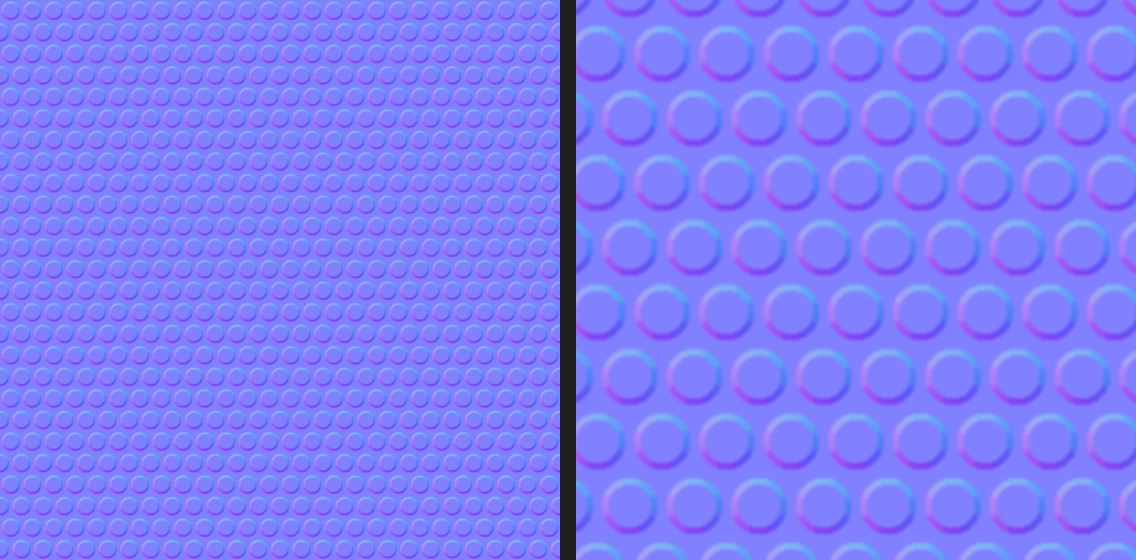
Left, the full canvas; right, a detail of the centre.
A three.js fragment shader for this texture map:

```glsl
// Tangent-space normal map of staggered raised studs with softly faceted bevels.
#define REPEATS 26.0        // studs across and rows up; even, so the stagger wraps
#define BEVEL_RADIUS 0.382  // middle of the bevel, in cells
#define BEVEL_HALF 0.096    // half width of the bevel, in cells
#define FACETS 8.0          // flat sides around each stud
#define FACETING 0.55       // 0 = round, 1 = octagonal
#define SLOPE_SIDE 0.38     // bevel steepness to the left and right
#define SLOPE_TOP 0.42      // bevel steepness on the upper side
#define SLOPE_BOTTOM 0.52   // bevel steepness on the lower side
#define FLAT_TINT vec3(0.505, 0.502, 0.995)

varying vec2 vUv;

// Position inside the cell, centred on its stud; every other row shifts by half.
vec2 staggeredCell(vec2 uv) {
  vec2 grid = uv * REPEATS;
  float evenRow = 1.0 - mod(floor(grid.y), 2.0);
  grid.x += 0.5 * evenRow;
  return fract(grid) - 0.5;
}

// Outward direction of the nearest flat side, eased across the corners.
vec2 facetDirection(vec2 p) {
  float stepAngle = 6.2831853 / FACETS;
  float turn = atan(p.y, p.x) / stepAngle;
  float side = floor(turn) + smoothstep(0.3, 0.7, fract(turn));
  return vec2(cos(side * stepAngle), sin(side * stepAngle));
}

void main() {
  vec2 p = staggeredCell(vUv);
  float radius = length(p);
  vec2 radial = p / max(radius, 0.0001);
  vec2 facet = facetDirection(p + vec2(0.00001));

  // Blend of round and octagonal outline, with its outward direction
  float dist = mix(radius, dot(p, facet), FACETING);
  vec2 outward = normalize(mix(radial, facet, FACETING) + vec2(0.00001));

  // Steepness rises and falls smoothly across the bevel ring
  float bevel = 1.0 - smoothstep(0.0, BEVEL_HALF, abs(dist - BEVEL_RADIUS));
  float slopeY = mix(SLOPE_BOTTOM, SLOPE_TOP, smoothstep(-0.3, 0.3, outward.y));
  vec2 slope = bevel * outward * vec2(-SLOPE_SIDE, slopeY);

  // Encode the normal around the flat colour
  vec3 normal = normalize(vec3(slope, 1.0));
  vec3 color = FLAT_TINT + 0.5 * (normal - vec3(0.0, 0.0, 1.0));
  gl_FragColor = vec4(color, 1.0);
}
```
